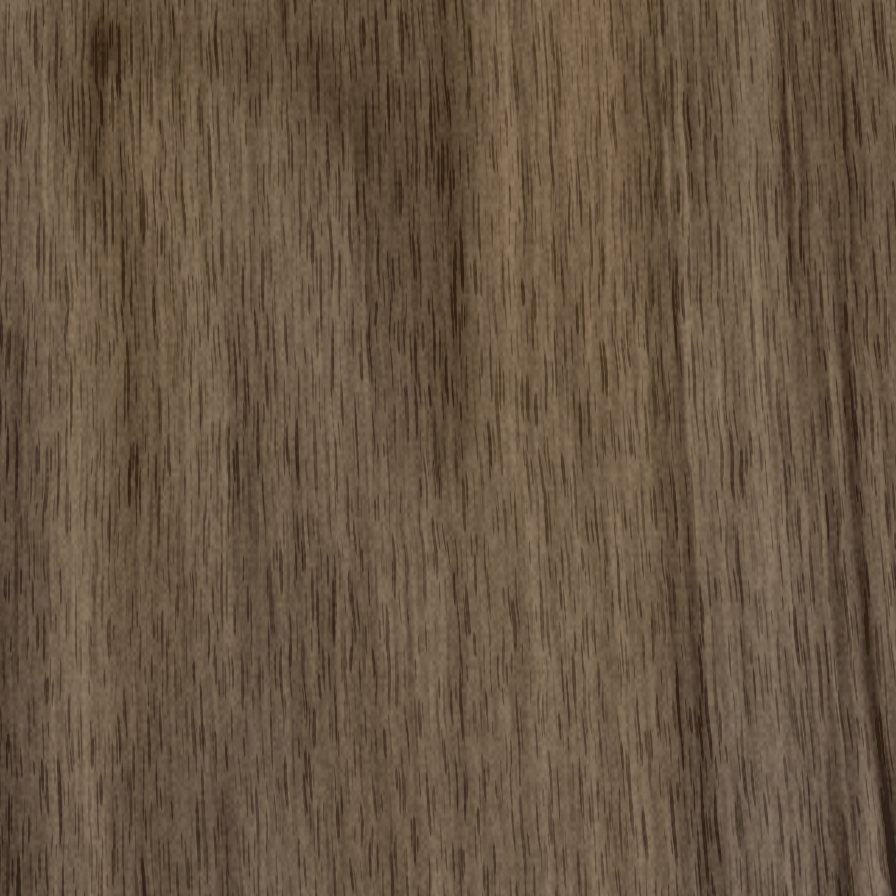
Reproduce this texture procedurally as a Shadertoy shader.

```glsl
const vec3 DARK_WALNUT = vec3(0.225, 0.160, 0.108);
const vec3 PALE_WALNUT = vec3(0.515, 0.440, 0.353);
const vec3 GOLD_TINT = vec3(0.008, 0.000, -0.020);
const float BASE_TONE = 0.76;
const float GRAIN_LEAN = 0.075;
const float GRAIN_WOBBLE = 0.010;
const float GRAIN_JITTER = 0.0028;
const float PORE_DEPTH = 0.54;
const float STREAK_DEPTH = 0.24;
const float STRAND_DEPTH = 0.24;
const float FIBRE_DEPTH = 0.34;
const float SPECKLE_DEPTH = 0.26;
const int PORE_LAYERS = 3;
const vec2 PORE_GRID = vec2(92.0, 8.5);
const vec2 KNOT_CENTRE = vec2(0.117, 0.945);

float hash(vec2 p) {
    return fract(sin(dot(p, vec2(127.1, 311.7))) * 43758.5453);
}

float noise(vec2 p) {
    vec2 i = floor(p), f = fract(p);
    f = f * f * (3.0 - 2.0 * f);
    return mix(mix(hash(i), hash(i + vec2(1, 0)), f.x),
               mix(hash(i + vec2(0, 1)), hash(i + vec2(1, 1)), f.x), f.y);
}

// Soft ridge of the given half width
float band(float x, float centre, float width) {
    float d = (x - centre) / width;
    return exp(-d * d);
}

// Thin tapered dark slits, one per jittered cell
float pores(vec2 g, float pixel) {
    float shade = 0.0;
    for (int k = 0; k < PORE_LAYERS; k++) {
        float layer = float(k);
        vec2 grid = PORE_GRID * pow(1.36, layer);
        float column = floor(g.x * grid.x);
        float row = g.y * grid.y + 7.0 * hash(vec2(column, layer + 3.0));
        vec2 id = vec2(column, floor(row) + 57.0 * layer);
        float centre = mix(0.25, 0.75, hash(id + 0.3));
        float halfLength = mix(0.15, 0.49, hash(id + 5.1));
        float along = abs(fract(row) - 0.5) / halfLength;
        float halfWidth = mix(0.09, 0.19, hash(id + 9.7)) * sqrt(max(1.0 - along * along, 0.0));
        float soft = pixel * grid.x * 0.6;
        float across = abs(fract(g.x * grid.x) - centre);
        float slit = 1.0 - smoothstep(halfWidth - soft, halfWidth + soft, across);
        slit *= 1.0 - smoothstep(0.6, 1.0, along);
        float strength = smoothstep(0.1, 0.9, hash(id + 2.9)) * pow(0.9, layer);
        shade = max(shade, slit * strength);
    }
    return shade;
}

// Dark tongue, arch and knot in the upper part
float figureShade(vec2 p) {
    float ragged = 0.05 * (noise(p * vec2(90.0, 5.0)) - 0.5);
    float y = p.y + 2.0 * ragged;
    float left = 0.482 - 0.060 * smoothstep(0.37, 0.56, y)
               - 0.030 * smoothstep(0.55, 0.80, y) - 0.09 * smoothstep(0.80, 1.0, y);
    float right = 0.485 + 0.045 * smoothstep(0.36, 0.55, y);
    float tongue = smoothstep(left - 0.022, left + 0.028, p.x)
                 * (1.0 - smoothstep(right - 0.015, right + 0.012, p.x))
                 * smoothstep(0.36, 0.50, y) * (1.0 - 0.35 * smoothstep(0.85, 1.0, y));
    float archLine = 0.96 - 2.2 * (p.x - 0.18) * (p.x - 0.18);
    float arch = band(p.y + ragged, archLine, 0.055)
               * smoothstep(0.08, 0.18, p.x) * (1.0 - smoothstep(0.36, 0.46, p.x));
    vec2 k = p - KNOT_CENTRE;
    float halo = exp(-dot(k * k, vec2(190.0, 75.0)));
    float core = exp(-dot(k * k, vec2(4200.0, 900.0)));
    return 0.28 * tongue + 0.18 * arch + 0.15 * halo + 0.42 * core;
}

// Long bands that bend on the left and lean on the right
float bandTone(vec2 p, float gx, float strand) {
    float bent = p.x + 0.09 * smoothstep(0.66, 1.0, p.y) + 0.012 * (noise(p * vec2(5.0, 6.0)) - 0.5);
    float below = 1.0 - smoothstep(0.80, 0.95, p.y);
    float tone = 0.12 * band(bent, 0.100, 0.028) - 0.14 * band(bent, 0.160, 0.032) * below;
    tone -= 0.26 * (1.0 - smoothstep(0.015, 0.055, bent)) * (1.0 - smoothstep(0.58, 0.72, p.y));
    tone -= 0.06 * band(p.x, 0.26, 0.13) * (1.0 - smoothstep(0.35, 0.75, p.y));
    tone += 0.07 * band(p.x, 0.355, 0.035) * smoothstep(0.3, 0.6, p.y);
    tone += 0.06 * smoothstep(0.52, 0.56, gx) * (1.0 - smoothstep(0.67, 0.71, gx));
    tone += 0.08 * band(gx, 0.835, 0.022);

    // Dark bands break up into separate strands
    float dark = 0.19 * band(gx, 0.725, 0.024) + 0.08 * band(gx, 0.775, 0.020);
    dark += 0.24 * band(gx, 0.872, 0.013) + 0.32 * band(gx, 0.922, 0.010);
    dark += 0.10 * band(gx, 0.910, 0.045);
    return tone - dark * mix(1.6, 0.4, strand);
}

void mainImage(out vec4 fragColor, in vec2 fragCoord) {
    vec2 uv = fragCoord / iResolution.xy;
    float pixel = 1.0 / iResolution.x;

    // Grain coordinates follow the lean of the fibres
    float gx = uv.x - GRAIN_LEAN * uv.x * (1.0 - uv.y);
    gx += GRAIN_WOBBLE * (noise(uv * vec2(5.0, 3.5)) - 0.5);
    gx += GRAIN_JITTER * (noise(uv * vec2(38.0, 24.0) + 6.0) - 0.5);
    vec2 grain = vec2(gx, uv.y);

    // Tone from broad figure down to fine speckle
    float rightSide = smoothstep(0.66, 0.78, gx);
    float streaks = 0.5 * noise(grain * vec2(26.0, 1.6)) + 0.5 * noise(grain * vec2(75.0, 2.4) + 17.0);
    float strand = noise(grain * vec2(150.0, 3.5) + 29.0);
    float fibres = 0.6 * noise(grain * vec2(220.0, 10.0)) + 0.4 * noise(grain * vec2(340.0, 30.0) + 41.0);
    float speckle = noise(uv * vec2(320.0, 200.0) + 9.0);
    float tone = BASE_TONE + bandTone(uv, gx, strand) - figureShade(uv);
    tone += STREAK_DEPTH * (1.0 + 0.7 * rightSide) * (streaks - 0.5);
    tone += STRAND_DEPTH * (1.0 + 0.5 * rightSide) * (strand - 0.5);
    tone += FIBRE_DEPTH * (fibres - 0.5) + SPECKLE_DEPTH * (speckle - 0.5);
    tone -= PORE_DEPTH * pores(grain, pixel);

    // Golden upper wood, greyer at the lower edge and on the right
    float gold = noise(uv * vec2(7.0, 1.5) + 4.0) + 0.7 * uv.y - 0.7 - 0.4 * rightSide;
    vec3 wood = mix(DARK_WALNUT, PALE_WALNUT, clamp(tone, -0.1, 1.15));
    fragColor = vec4(wood + GOLD_TINT * gold, 1.0);
}
```
